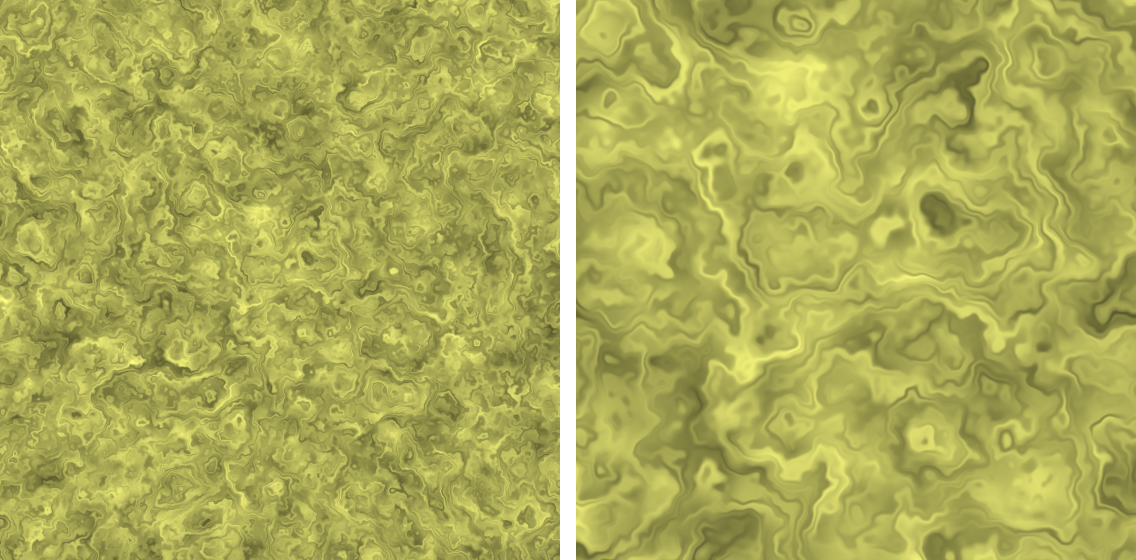
Left, the full canvas; right, a detail of the centre.
This texture is drawn by a WebGL 1 fragment shader. Its source:

```glsl
precision highp float;
// Olive stone surface with fine, wandering contour veins around irregular patches.

uniform vec2 u_resolution;

const vec3  OLIVE_TINT    = vec3(1.0, 1.0, 0.5);
const float MEAN_TONE     = 0.658;
const float CONTRAST      = 0.19;
const float PATCH_SCALE   = 8.5;   // relief cells across the canvas
const float PATCH_GAIN    = 0.52;
const float VEIN_SCALE    = 13.0;  // tone cells across the canvas
const float VEIN_DENSITY  = 4.0;   // tone cells per unit of relief
const float VEIN_STEP     = 1.75;  // growth of vein density per octave
const float VEIN_GAIN     = 1.1;
const int   PATCH_OCTAVES = 5;
const int   VEIN_OCTAVES  = 4;
const int   SAMPLES       = 3;     // per axis, for antialiasing

float hash(vec3 cell) {
  return fract(sin(dot(cell, vec3(127.1, 311.7, 74.7))) * 43758.5453);
}

vec2 fade(vec2 t) {
  return t * t * t * (t * (t * 6.0 - 15.0) + 10.0);
}

// Dot product of a corner's random direction with the offset from it
float slopeAt(vec2 cell, vec2 offset) {
  float angle = 6.28318 * hash(vec3(cell, 5.0));
  return dot(vec2(cos(angle), sin(angle)), offset);
}

float gradientNoise(vec2 p) {
  vec2 cell = floor(p);
  vec2 f = fract(p);
  vec2 w = fade(f);
  vec2 e = vec2(1.0, 0.0);
  float low = mix(slopeAt(cell, f), slopeAt(cell + e, f - e), w.x);
  float high = mix(slopeAt(cell + e.yx, f - e.yx),
                   slopeAt(cell + e.xx, f - e.xx), w.x);
  return mix(low, high, w.y);
}

float valueLayer(vec3 cell, vec2 w) {
  vec3 e = vec3(1.0, 0.0, 0.0);
  float low = mix(hash(cell), hash(cell + e), w.x);
  float high = mix(hash(cell + e.yxy), hash(cell + e.xxy), w.x);
  return mix(low, high, w.y);
}

// Signed value noise, from -0.5 to 0.5
float valueNoise(vec3 p) {
  vec3 cell = floor(p);
  vec3 f = fract(p);
  vec2 w = fade(f.xy);
  float near = valueLayer(cell, w);
  float far = valueLayer(cell + vec3(0.0, 0.0, 1.0), w);
  return mix(near, far, fade(f.zz).x) - 0.5;
}

// Rough relief whose level lines shape the veins
float relief(vec2 p) {
  float sum = 0.0;
  float amplitude = 1.0;
  p *= PATCH_SCALE;
  for (int i = 0; i < PATCH_OCTAVES; i++) {
    sum += amplitude * gradientNoise(p);
    p = mat2(1.6, 1.2, -1.2, 1.6) * p + 17.3;
    amplitude *= PATCH_GAIN;
  }
  return sum;
}

// Solid noise cut along the relief: tones follow its contours
float veinTone(vec2 p) {
  vec3 q = vec3(p * VEIN_SCALE, relief(p) * VEIN_DENSITY);
  float sum = 0.0;
  float amplitude = 1.0;
  for (int i = 0; i < VEIN_OCTAVES; i++) {
    sum += amplitude * valueNoise(q);
    q.xy = mat2(1.2, 0.9, -0.9, 1.2) * q.xy;
    q.z *= VEIN_STEP;
    q += vec3(9.2, 31.7, 13.4);
    amplitude *= VEIN_GAIN;
  }
  return sum;
}

void main() {
  float size = min(u_resolution.x, u_resolution.y);
  float tone = 0.0;
  for (int y = 0; y < SAMPLES; y++) {
    for (int x = 0; x < SAMPLES; x++) {
      vec2 shift = (vec2(float(x), float(y)) + 0.5) / float(SAMPLES) - 0.5;
      tone += veinTone((gl_FragCoord.xy + shift) / size);
    }
  }
  tone /= float(SAMPLES * SAMPLES);
  gl_FragColor = vec4(OLIVE_TINT * (MEAN_TONE + CONTRAST * tone), 1.0);
}
```
